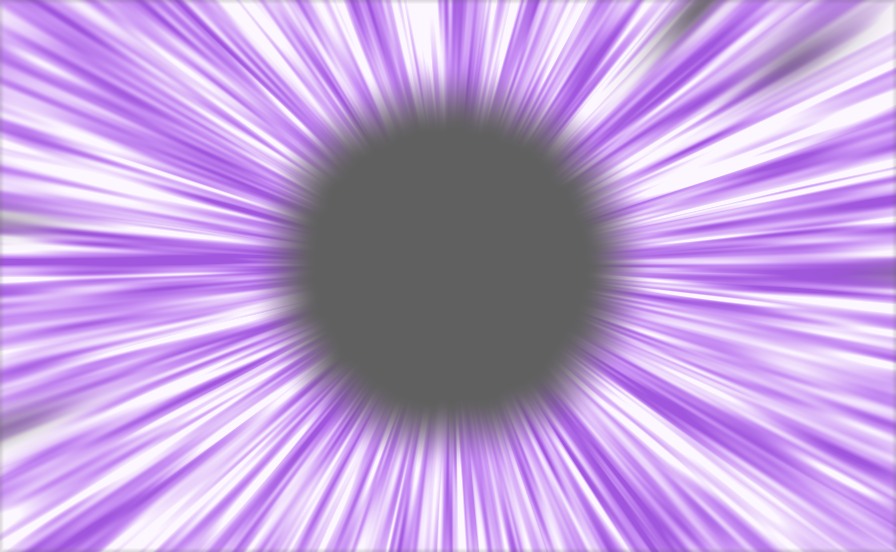
Give the GLSL for this background, as a WebGL 2 fragment shader.

```glsl
#version 300 es
precision highp float;
// A burst of violet and white light rays around a soft grey disc.

uniform vec2 u_resolution;
out vec4 outColor;

// Lengths are in canvas heights, angles in degrees counter-clockwise.
const float TAU = 6.2831853;
const vec2 CENTER = vec2(0.502, 0.518);
const float CORE_INNER = 0.243;
const float CORE_OUTER = 0.368;
const float CONTRAST = 2.25;
const float BRIGHTNESS = 0.54;
const float BORDER = 0.009;

const vec3 GREY = vec3(0.38, 0.378, 0.38);
const vec3 DEEP = vec3(0.63, 0.34, 0.87);
const vec3 VIOLET = vec3(0.785, 0.565, 0.955);
const vec3 GLOW = vec3(0.99, 0.97, 1.0);

// Broad sectors: angle, half width, change of brightness.
const int SECTOR_COUNT = 14;
const vec3 SECTORS[SECTOR_COUNT] = vec3[SECTOR_COUNT](
    vec3(16.0, 2.2, -0.28), vec3(23.0, 4.0, 0.14), vec3(40.0, 10.0, -0.12),
    vec3(66.0, 9.0, 0.04), vec3(100.5, 4.5, 0.32), vec3(126.0, 5.0, 0.08),
    vec3(148.0, 13.0, 0.17), vec3(175.0, 4.0, -0.16), vec3(190.0, 6.0, 0.12),
    vec3(200.0, 2.5, -0.22), vec3(209.0, 5.0, 0.18), vec3(232.0, 6.0, -0.05),
    vec3(304.0, 6.0, -0.12), vec3(329.0, 12.0, 0.07));

// Narrow accent rays: angle, half width, change of brightness.
const int RAY_COUNT = 15;
const vec3 RAYS[RAY_COUNT] = vec3[RAY_COUNT](
    vec3(24.4, 0.45, 0.5), vec3(20.5, 0.4, 0.5), vec3(15.0, 1.0, -0.25),
    vec3(13.0, 0.35, 0.7), vec3(6.0, 0.35, 0.5), vec3(-5.4, 0.5, 0.5),
    vec3(-53.4, 0.8, -0.4), vec3(-49.0, 0.5, 0.4), vec3(91.0, 0.6, -0.4),
    vec3(138.0, 0.8, 0.3), vec3(179.3, 0.8, -0.5), vec3(181.8, 0.4, 0.7),
    vec3(212.0, 0.5, 0.5), vec3(223.5, 0.5, 0.4), vec3(226.0, 0.8, -0.35));

// Grey smoke between rays: angle, half width, distance where it is densest.
const int SMOKE_COUNT = 5;
const vec3 SMOKE[SMOKE_COUNT] = vec3[SMOKE_COUNT](
    vec3(-1.0, 1.5, 0.84), vec3(31.5, 3.0, 0.76), vec3(46.0, 2.4, 0.64),
    vec3(174.0, 1.8, 0.84), vec3(200.0, 1.8, 0.86));

float hash(vec2 cell) {
    vec3 q = fract(vec3(cell.xyx) * 0.1031);
    q += dot(q, q.yzx + 33.33);
    return fract((q.x + q.y) * q.z);
}

// Value noise that wraps around the circle after the given number of cells.
float rayNoise(float turn, float along, float cells) {
    vec2 p = vec2(turn * cells, along + cells);
    vec2 i = floor(p);
    vec2 f = fract(p);
    f = f * f * (3.0 - 2.0 * f);
    float left = mod(i.x, cells);
    float right = mod(i.x + 1.0, cells);
    float near = mix(hash(vec2(left, i.y)), hash(vec2(right, i.y)), f.x);
    float far = mix(hash(vec2(left, i.y + 1.0)), hash(vec2(right, i.y + 1.0)), f.x);
    return mix(near, far, f.y);
}

// Bell-shaped falloff around an angle.
float beam(float degrees, float angle, float width) {
    float d = (mod(degrees - angle + 180.0, 360.0) - 180.0) / width;
    return exp(-d * d);
}

float rayTone(float turn, float radius) {
    float tone = 0.16 * rayNoise(turn, radius * 3.0, 61.0)
               + 0.26 * rayNoise(turn, radius * 4.0, 127.0)
               + 0.32 * rayNoise(turn, radius * 5.0, 251.0)
               + 0.26 * rayNoise(turn, radius * 6.0, 457.0);
    tone = BRIGHTNESS + (tone - 0.5) * CONTRAST;

    // Thin highlights where a fine noise layer peaks
    float spark = rayNoise(turn, radius * 2.0, 211.0);
    tone += 0.42 * smoothstep(0.72, 0.95, spark);

    float degrees = turn * 360.0;
    for (int i = 0; i < SECTOR_COUNT; i++) {
        tone += SECTORS[i].z * beam(degrees, SECTORS[i].x, SECTORS[i].y);
    }
    float reach = smoothstep(0.3, 0.48, radius);
    for (int i = 0; i < RAY_COUNT; i++) {
        tone += RAYS[i].z * reach * beam(degrees, RAYS[i].x, RAYS[i].y);
    }
    return clamp(tone, 0.0, 1.0);
}

float smokeAmount(float turn, float radius) {
    float amount = 0.0;
    for (int i = 0; i < SMOKE_COUNT; i++) {
        float d = (radius - SMOKE[i].z) / 0.12;
        amount += beam(turn * 360.0, SMOKE[i].x, SMOKE[i].y) * exp(-d * d);
    }
    return min(amount, 1.0) * mix(0.2, 0.85, rayNoise(turn, radius * 6.0, 110.0));
}

void main() {
    vec2 uv = gl_FragCoord.xy / u_resolution;
    vec2 aspect = vec2(u_resolution.x / u_resolution.y, 1.0);
    vec2 p = (uv - CENTER) * aspect;
    float radius = length(p);
    float turn = fract(atan(p.y, p.x) / TAU);

    // Rays from deep violet to white, dimmer beside the disc
    float tone = rayTone(turn, radius) * mix(0.7, 1.0, smoothstep(0.3, 0.4, radius));
    vec3 color = mix(DEEP, VIOLET, clamp(tone / 0.4, 0.0, 1.0));
    color = mix(color, GLOW, clamp((tone - 0.4) / 0.55, 0.0, 1.0));
    color = mix(color, GREY, smokeAmount(turn, radius));

    // Soft disc with a slightly ragged rim
    float rim = radius + 0.012 * (rayNoise(turn, 0.0, 97.0) - 0.5);
    color = mix(GREY, color, smoothstep(CORE_INNER, CORE_OUTER, rim));

    // Faint grey along the canvas border
    vec2 inset = min(uv, 1.0 - uv) * aspect;
    float border = smoothstep(0.0, BORDER, min(inset.x, inset.y));
    outColor = vec4(mix(GREY, color, mix(0.8, 1.0, border)), 1.0);
}
```
